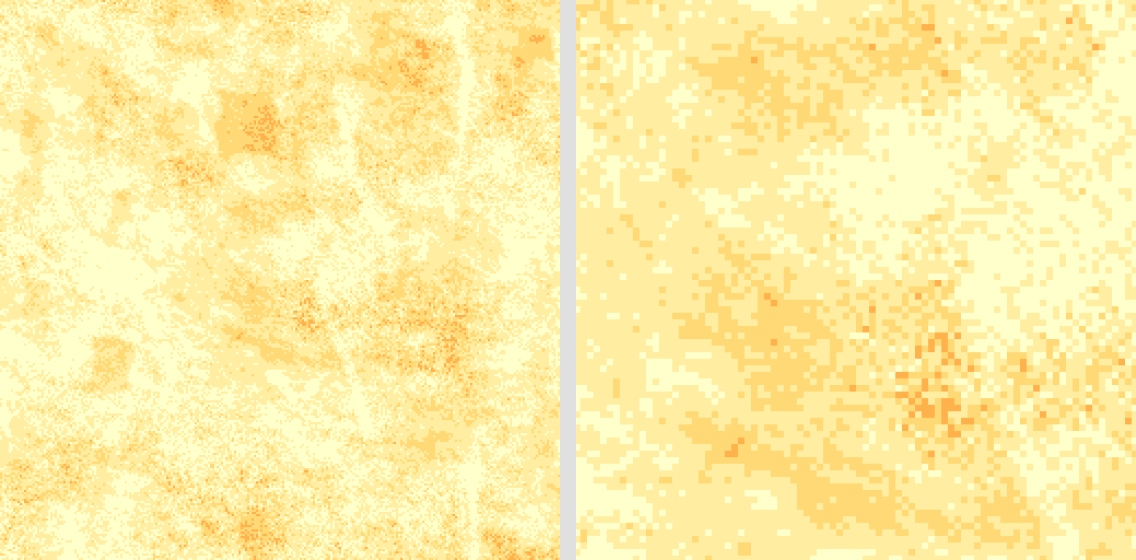
Left: the whole. Right: its middle third, enlarged.
Reproduce this texture procedurally as a WebGL 2 fragment shader.

```glsl
#version 300 es
precision highp float;
// Draws a ragged four-tone mosaic of pale straw, yellow and amber cells.

#define CELLS 256.0      // cells along the canvas height
#define BASE_FREQ 6.5    // frequency of the broadest blotches
#define GAIN 0.91        // amplitude ratio between octaves
#define GRAIN 0.53       // strength of single-cell speckle
#define TILT vec2(0.5, 0.3)
#define PALE_LIMIT -0.53
#define AMBER_LIMIT 1.03
#define ORANGE_LIMIT 2.36
#define PATHS 6
#define PARCELS 7

uniform vec2 u_resolution;
out vec4 fragColor;

const vec2 SPREAD = vec2(0.7549, 0.5698); // even scatter sequence
const float NOISE_DEVIATION = 0.2145;

float hash(vec2 p) {
    uvec2 q = uvec2(ivec2(floor(p)));
    uint h = q.x * 1664525u + q.y * 22695477u + 1013904u;
    h = (h ^ (h >> 16)) * 73244475u;
    h = (h ^ (h >> 15)) * 73244475u;
    return float((h ^ (h >> 16)) >> 8) / 16777216.0;
}

// Smooth value noise, centred on zero
float noise(vec2 p) {
    vec2 i = floor(p), f = fract(p);
    f = f * f * (3.0 - 2.0 * f);
    float low = mix(hash(i), hash(i + vec2(1, 0)), f.x);
    float high = mix(hash(i + vec2(0, 1)), hash(i + vec2(1, 1)), f.x);
    return mix(low, high, f.y) - 0.5;
}

// Rotated octaves, scaled to unit deviation
float blotches(vec2 p) {
    p = vec2(p.x, p.y * 1.2 + p.x * 0.2) * BASE_FREQ;
    mat2 turn = mat2(0.8, 0.6, -0.6, 0.8) * 1.9;
    float sum = 0.0, power = 0.0, amplitude = 1.0;
    for (int i = 0; i < 6; i++) {
        sum += amplitude * noise(p + 17.0);
        power += amplitude * amplitude;
        amplitude *= GAIN;
        p = turn * p + 7.3;
    }
    return sum / (NOISE_DEVIATION * sqrt(power));
}

float segmentDistance(vec2 p, vec2 start, vec2 span) {
    vec2 d = p - start;
    return length(d - span * clamp(dot(d, span) / dot(span, span), 0.0, 1.0));
}

// Pale winding tracks, leaning down to the right
float paths(vec2 p) {
    p += 0.05 * vec2(noise(p * 9.0 + 40.0), noise(p * 9.0 + 80.0));
    float cover = 0.0;
    for (int i = 0; i < PATHS; i++) {
        float n = float(i);
        vec2 start = fract(vec2(0.82, 0.95) + n * SPREAD);
        vec2 span = 0.32 * normalize(vec2(fract(n * 0.27), -1.0));
        float d = segmentDistance(p, start, span);
        cover = max(cover, 1.0 - smoothstep(0.003, 0.018, d));
    }
    return cover * (1.5 + 1.5 * noise(p * 14.0));
}

// Warm block-shaped patches: x is cover, y is warmth
vec2 parcels(vec2 p) {
    p += 0.025 * vec2(noise(p * 30.0), noise(p * 30.0 + 50.0));
    vec2 patchTone = vec2(0.0);
    for (int i = 0; i < PARCELS; i++) {
        float n = float(i);
        vec2 centre = fract(vec2(0.44, 0.78) + n * SPREAD);
        float aspect = 0.8 + 0.5 * hash(vec2(n, 5.0));
        vec2 size = vec2(1.0, 1.0 / aspect) * 0.054 / (1.0 + 0.3 * n);
        vec2 d = abs(p - centre) - size;
        float cover = 1.0 - smoothstep(-0.008, 0.008, max(d.x, d.y));
        if (cover > patchTone.x) patchTone = vec2(cover, 1.8 - 0.12 * n);
    }
    return patchTone;
}

vec3 cellColour(vec2 cell) {
    vec2 p = (cell + 0.5) / CELLS;
    float roughness = 1.0 + 1.8 * noise(p * 9.0 + 60.0);
    float speckle = (hash(cell + 300.0) + hash(cell + 900.0) - 1.0) * 2.45;
    float level = 0.85 * blotches(p) + GRAIN * roughness * speckle;
    level += dot(p - 0.5, TILT) - paths(p);
    vec2 parcel = parcels(p);
    level = mix(level, parcel.y + 0.5 * level, parcel.x);

    if (level < PALE_LIMIT) return vec3(1.0, 1.0, 0.80);
    if (level < AMBER_LIMIT) return vec3(1.0, 0.93, 0.63);
    if (level < ORANGE_LIMIT) return vec3(1.0, 0.85, 0.46);
    return vec3(1.0, 0.70, 0.30);
}

void main() {
    // Blend neighbouring cells over one pixel at their shared edges
    vec2 grid = gl_FragCoord.xy / u_resolution.y * CELLS - 0.5;
    vec2 cell = floor(grid);
    float pixel = CELLS / u_resolution.y;
    vec2 t = clamp((fract(grid) - 0.5) / pixel + 0.5, 0.0, 1.0);
    vec3 low = mix(cellColour(cell), cellColour(cell + vec2(1, 0)), t.x);
    vec3 high = mix(cellColour(cell + vec2(0, 1)), cellColour(cell + vec2(1, 1)), t.x);
    fragColor = vec4(mix(low, high, t.y), 1.0);
}
```
